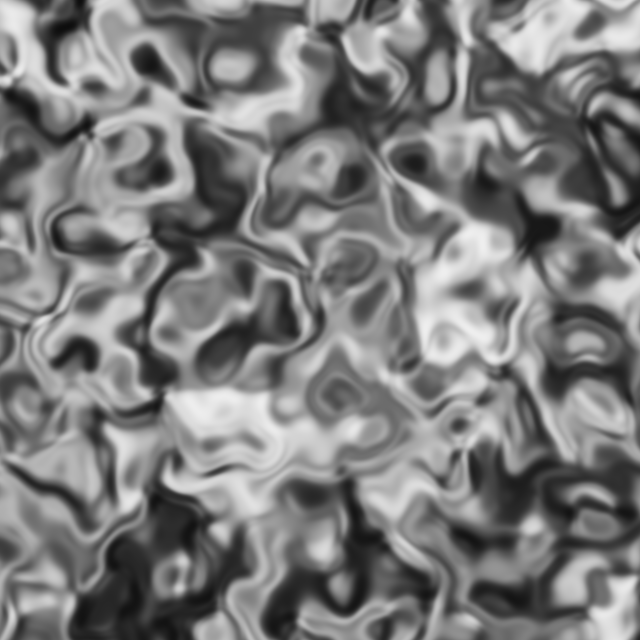
A Shadertoy shader for this texture:

```glsl
// Smoky grey marbling: soft blobs drawn out into folds and thin filaments.
// Two octaves of gradient noise are sampled through a domain that is itself
// displaced by a pair of independent noise fields of similar scale.

#define CELLS       7.0    // noise cells across the canvas
#define WARP_CELLS  7.0    // cells of the displacement field
#define WARP_AMOUNT 1.8    // displacement strength, in noise cells
#define DETAIL      0.55   // weight of the second octave
#define MID_GREY    0.50   // mean brightness
#define GREY_RANGE  0.48   // largest departure from the mean
#define CONTRAST    2.05   // steepness of the tone curve

// Integer hash of a lattice point to a unit gradient vector
vec2 latticeGradient(vec2 cell) {
    uvec2 h = uvec2(ivec2(cell) + 4096);
    h = h * 1664525u + 1013904223u;
    h.x += h.y * 1664525u;
    h.y += h.x * 1664525u;
    h ^= h >> 16u;
    h.x += h.y * 1664525u;
    h.y += h.x * 1664525u;
    h ^= h >> 16u;
    vec2 direction = vec2(h & 65535u) / 32767.5 - 1.0;
    return normalize(direction + 0.00001);
}

// Gradient noise with quintic blending, centred on zero
float gradientNoise(vec2 p) {
    vec2 cell = floor(p);
    vec2 f = p - cell;
    vec2 blend = f * f * f * (f * (f * 6.0 - 15.0) + 10.0);
    vec2 right = vec2(1.0, 0.0);
    vec2 up = vec2(0.0, 1.0);
    float a = dot(latticeGradient(cell), f);
    float b = dot(latticeGradient(cell + right), f - right);
    float c = dot(latticeGradient(cell + up), f - up);
    float d = dot(latticeGradient(cell + 1.0), f - 1.0);
    return mix(mix(a, b, blend.x), mix(c, d, blend.x), blend.y);
}

// Two octaves, the second shifted so the lattices do not line up
float layeredNoise(vec2 p) {
    return gradientNoise(p) + DETAIL * gradientNoise(2.0 * p + vec2(17.3, 41.7));
}

void mainImage(out vec4 fragColor, in vec2 fragCoord) {
    vec2 uv = fragCoord / iResolution.y;

    // Displacement that folds and stretches the pattern
    vec2 q = uv * WARP_CELLS;
    vec2 warp = vec2(layeredNoise(q + vec2(31.4, 7.2)),
                     layeredNoise(q + vec2(73.8, 59.1)));

    // Brightness read through the displaced domain, with soft shoulders
    float smoke = layeredNoise(uv * CELLS + WARP_AMOUNT * warp + vec2(113.6, 87.9));
    float grey = MID_GREY + GREY_RANGE * tanh(CONTRAST * smoke);
    fragColor = vec4(vec3(grey), 1.0);
}
```
